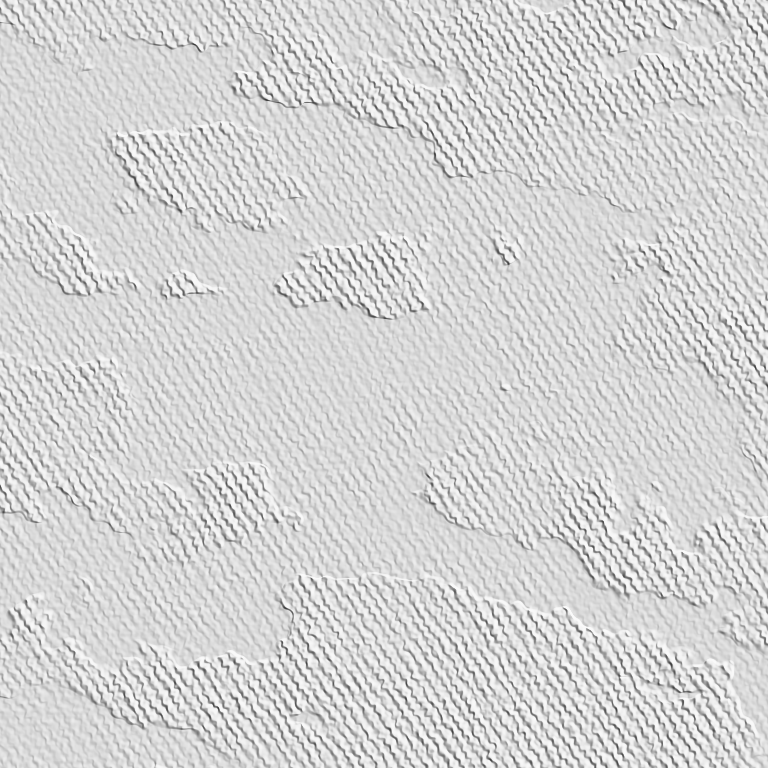
Give the GLSL for this texture, as a Shadertoy shader.

```glsl
// Pale embossed plaster: diagonal twill ridges with raised, ragged patches.

const float TAU = 6.28319;
const vec2 LIGHT_DIR = vec2(0.77, 0.64);
const float RIDGE_ANGLE = 0.99;          // steepness of the ridges, falling to the right
const float RIDGES = 76.0;               // ridges per canvas height
const float BASE_TONE = 0.845;
const float HIGHLIGHT = 0.135;

float hash(vec2 cell) {
    vec3 q = fract(cell.xyx * 0.1031);
    q += dot(q, q.yzx + 33.33);
    return fract((q.x + q.y) * q.z);
}

float noise(vec2 p) {
    vec2 i = floor(p), f = fract(p);
    f = f * f * (3.0 - 2.0 * f);
    return mix(mix(hash(i), hash(i + vec2(1, 0)), f.x),
               mix(hash(i + vec2(0, 1)), hash(i + vec2(1, 1)), f.x), f.y);
}

float fbm(vec2 p) {
    float sum = 0.0, weight = 0.54;
    for (int i = 0; i < 4; i++) {
        sum += weight * noise(p);
        p = p * 2.03 + 17.3;
        weight *= 0.5;
    }
    return sum;
}

vec2 jitter(vec2 p, float cells) {
    return vec2(noise(p * cells + 40.0), noise(p * cells + 80.0)) - 0.5;
}

// Wide patches with torn outlines: 1 inside, 0 outside
float patchMask(vec2 p) {
    vec2 q = p + 0.04 * jitter(p, 14.0) + 0.014 * jitter(p, 80.0);
    q.y += 0.15 * q.x;
    float field = fbm(q * vec2(4.9, 9.0) + 5.7);
    return smoothstep(-0.02, 0.02, field - 0.495);
}

// Knotted ropes with a steep shadowed flank and a slow slope
float twill(vec2 p, float ridges, float angle) {
    vec2 along = vec2(cos(angle), -sin(angle));
    float row = ridges * dot(p, vec2(-along.y, along.x));
    float run = ridges * dot(p, along);
    vec2 grid = vec2(row, run);
    float bead = TAU * (1.15 * run + 0.4 * row) + 4.0 * noise(p * 32.0);
    row += 0.075 * sin(bead);
    row += 0.32 * (noise(grid * vec2(1.0, 1.4)) - 0.5);
    row += 0.26 * (noise(grid * 2.5 + 7.0) - 0.5);
    row += 0.45 * (noise(p * 9.0) - 0.5);
    float f = fract(row);
    float rope = smoothstep(0.0, 0.36, f) * (1.0 - smoothstep(0.36, 1.0, f));
    float strength = mix(0.4, 1.5, noise(grid * vec2(0.9, 1.0) + 9.0));
    return rope * strength * (0.83 + 0.17 * cos(bead + 1.0));
}

float relief(vec2 p) {
    float inside = patchMask(p);
    float depth = smoothstep(0.2, 0.7, noise(p * vec2(6.0, 9.0) + 31.0));
    float faded = smoothstep(0.42, 0.7, fbm(p * vec2(5.0, 9.0) + 63.0));
    float raised = inside * mix(0.3, 1.0, depth);
    float ropes = twill(p, RIDGES, RIDGE_ANGLE) * mix(0.18 + 0.2 * faded, 1.08, raised);
    float grain = noise(p * 205.0) * mix(0.22, 0.6, raised);
    return ropes + grain + 0.45 * raised;
}

// Slope towards the light, with soft highlights and deep shadows
float emboss(vec2 p, float reach, float gain) {
    vec2 e = LIGHT_DIR * reach;
    float lit = gain * (relief(p - e) - relief(p + e)) / (2.0 * reach);
    float bright = HIGHLIGHT * (1.0 - exp(-max(lit, 0.0) / HIGHLIGHT));
    float shadow = 0.9 * (1.0 - exp(min(lit, 0.0) / 0.9));
    return BASE_TONE + bright - shadow;
}

void mainImage(out vec4 fragColor, in vec2 fragCoord) {
    vec2 p = fragCoord / iResolution.y;
    float tone = emboss(p, 0.0009, 0.00145);
    fragColor = vec4(vec3(clamp(tone, 0.06, 1.0)), 1.0);
}
```
